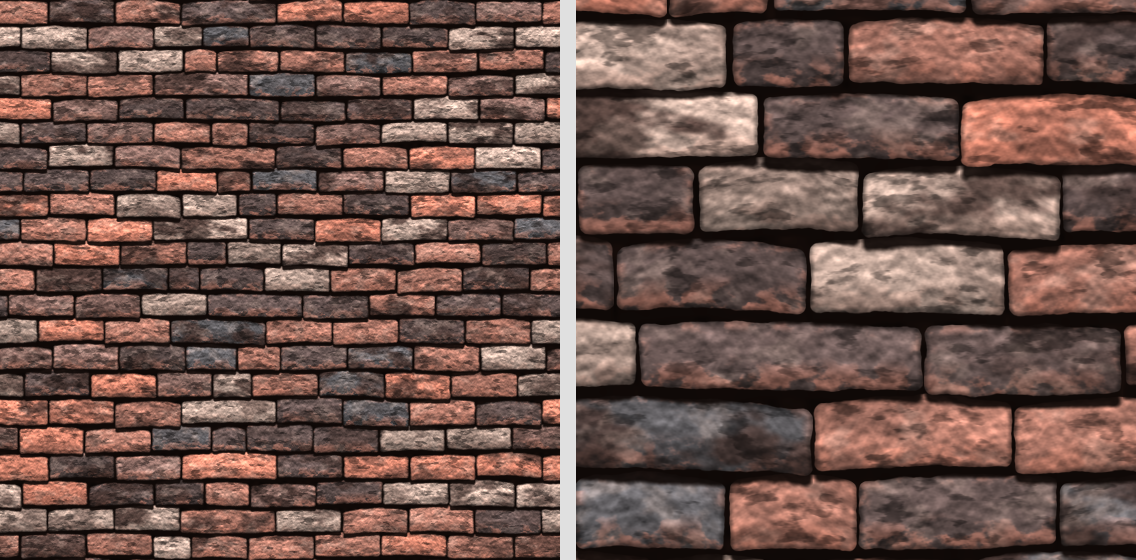
Left, the full canvas; right, a detail of the centre.
This texture is drawn by a Shadertoy shader. Its source:

```glsl
// Weathered clay roof: 22 staggered courses of barrel-shaped tiles.
// Each course has seven regular tiles and one wider slot, often split in two.
// Courses are painted from below upward, so each tile overhangs and shades the next.

const float ROWS = 22.0;
const float SLOT_WIDTH = 0.170;
const float TILE_WIDTH = (1.0 - SLOT_WIDTH) / 7.0;

const vec3 GAP      = vec3(0.060, 0.034, 0.026);
const vec3 SOOT     = vec3(0.23, 0.17, 0.155);
const vec3 CHARCOAL = vec3(0.35, 0.29, 0.28);
const vec3 SLATE    = vec3(0.35, 0.34, 0.35);
const vec3 PLUM     = vec3(0.52, 0.40, 0.37);
const vec3 BRICK    = vec3(0.66, 0.45, 0.39);
const vec3 TERRA    = vec3(0.82, 0.51, 0.42);
const vec3 STONE    = vec3(0.71, 0.61, 0.56);

float hash(vec2 p) {
    vec3 q = fract(vec3(p.xyx) * 0.1031);
    q += dot(q, q.yzx + 33.33);
    return fract((q.x + q.y) * q.z);
}

float noise(vec2 p) {
    vec2 i = floor(p), f = fract(p);
    f = f * f * (3.0 - 2.0 * f);
    return mix(mix(hash(i), hash(i + vec2(1, 0)), f.x),
               mix(hash(i + vec2(0, 1)), hash(i + vec2(1, 1)), f.x), f.y);
}

// Octaves are rotated to hide the lattice
float fbm(vec2 p) {
    float sum = 0.0, amp = 0.5;
    for (int i = 0; i < 4; i++) {
        sum += amp * noise(p);
        p = mat2(1.6, 1.2, -1.2, 1.6) * p + 17.3;
        amp *= 0.54;
    }
    return sum;
}

float roundBox(vec2 p, vec2 halfSize, float radius) {
    vec2 q = abs(p) - halfSize + radius;
    return length(max(q, 0.0)) + min(max(q.x, q.y), 0.0) - radius;
}

// Start of the irregular slot: alternate courses are staggered, some drift
float courseStart(float row) {
    float drift = 0.045 * exp(-0.5 * (row - 12.2) * (row - 12.2));
    float jitter = 0.012 * (hash(vec2(row, 13.0)) - 0.5);
    return mix(0.328, 0.276, mod(row, 2.0)) + drift + jitter;
}

// Left edge, width and index of the tile at distance t along a course
vec3 findTile(float t, float row) {
    if (t >= SLOT_WIDTH) {
        float k = min(floor((t - SLOT_WIDTH) / TILE_WIDTH), 6.0);
        return vec3(SLOT_WIDTH + k * TILE_WIDTH, TILE_WIDTH, k + 2.0);
    }
    if (hash(vec2(row, 71.0)) < 0.40) return vec3(0.0, SLOT_WIDTH, 0.0);
    float cut = SLOT_WIDTH * mix(0.32, 0.68, hash(vec2(row, 37.0)));
    return t < cut ? vec3(0.0, cut, 0.0) : vec3(cut, SLOT_WIDTH - cut, 1.0);
}

vec3 clayColor(float pick) {
    if (pick < 0.20) return CHARCOAL;
    if (pick < 0.26) return SLATE;
    if (pick < 0.44) return PLUM;
    if (pick < 0.65) return BRICK;
    if (pick < 0.79) return TERRA;
    return STONE;
}

// Fired clay with soot, grain, relief and chipped lower edges
vec3 clay(vec2 p, float d, float lower, vec2 id) {
    vec2 s = p + id * 3.7;
    float pick = hash(id + 5.1);
    float grain = fbm(s * vec2(75.0, 115.0));
    float relief = grain - fbm((s + vec2(0.0, 0.003)) * vec2(75.0, 115.0));
    float patches = fbm(s * vec2(22.0, 44.0) + 9.0);
    vec3 c = clayColor(pick) * mix(0.86, 1.10, hash(id + 8.3));

    // Fresh clay showing through along the lower rim
    float rim = 1.0 - smoothstep(0.001, 0.008, -d);
    float chip = smoothstep(0.46, 0.64, grain + 0.08 * lower);
    float red = pick < 0.79 ? 0.6 : 0.15;
    c = mix(c, mix(BRICK, TERRA, 0.8), chip * red * max(0.5 * rim, lower));

    // Soot blotches and pale dust
    float soot = smoothstep(0.42, 0.66, patches);
    c = mix(c, SOOT, soot * mix(0.0, 0.95, hash(id + 2.7)));
    float dust = smoothstep(0.50, 0.72, fbm(s * vec2(45.0, 70.0) + 31.0));
    c = mix(c, STONE, 0.25 * dust);

    // Sandy grain, narrow pits and the rounded barrel
    c *= 0.87 + 0.26 * noise(s * 260.0);
    float pits = fbm(s * vec2(50.0, 130.0) + 53.0);
    c *= 1.0 - 0.38 * smoothstep(0.57, 0.72, pits);
    c *= clamp(1.0 + 1.15 * relief, 0.5, 1.45);
    return c * mix(0.65, 1.05, smoothstep(0.0, 0.0035, -d)) * (1.10 - 0.30 * lower);
}

void mainImage(out vec4 fragColor, in vec2 fragCoord) {
    vec2 uv = fragCoord / iResolution.xy;
    float px = 0.9 / iResolution.y;

    // Courses counted from the top, slightly narrower above the middle
    float down = 1.0 - uv.y;
    float bulge = sin(3.14159 * down);
    float v = down * ROWS + 0.5 * bulge * bulge;
    v += 0.03 * sin(6.28318 * (2.0 * uv.x + 3.0 * down));
    vec3 color = GAP * (0.6 + 0.8 * noise(uv * 120.0));

    for (int i = 1; i >= -1; i--) {
        float course = floor(v) + float(i);
        float row = mod(course, ROWS);
        float t = fract(uv.x - courseStart(row));
        vec3 tile = findTile(t, row);
        vec2 id = vec2(tile.z, row);

        // Local frame with random shift, tilt and arch
        vec2 p = vec2(t - tile.x - 0.5 * tile.y, (course + 0.5 - v) / ROWS);
        float joint = mix(0.0005, 0.0020, hash(id + 3.3));
        vec2 halfSize = vec2(0.5 * tile.y - joint, 0.0192 + 0.0030 * hash(id + 1.9));
        float u = p.x / halfSize.x;
        p.y += 0.006 * (hash(id + 4.4) - 0.5) - 0.002;
        p.y += 0.040 * (hash(id + 6.2) - 0.5) * p.x;
        p.y += 0.0050 * hash(id + 7.7) * (u * u - 0.3);
        halfSize.y -= 0.0018 * u * u;

        // Ragged outline and a shadow cast on the course below
        float rough = 0.0036 * (fbm((uv + id) * 70.0) - 0.48);
        float d = roundBox(p, halfSize, 0.0045) + rough;
        float drop = mix(0.003, 0.008, noise(uv * vec2(22.0, 30.0) + id));
        float shadow = roundBox(p + vec2(0.0, drop), halfSize - vec2(0.001, 0.0), 0.003) + rough;
        color = mix(GAP, color, mix(0.08, 1.0, smoothstep(-0.001, 0.0025, shadow)));
        float lower = smoothstep(0.10, -0.90, p.y / halfSize.y);
        color = mix(clay(p, d, lower, id), color, smoothstep(-px, px, d));
    }
    fragColor = vec4(clamp(color, 0.0, 1.0), 1.0);
}
```
